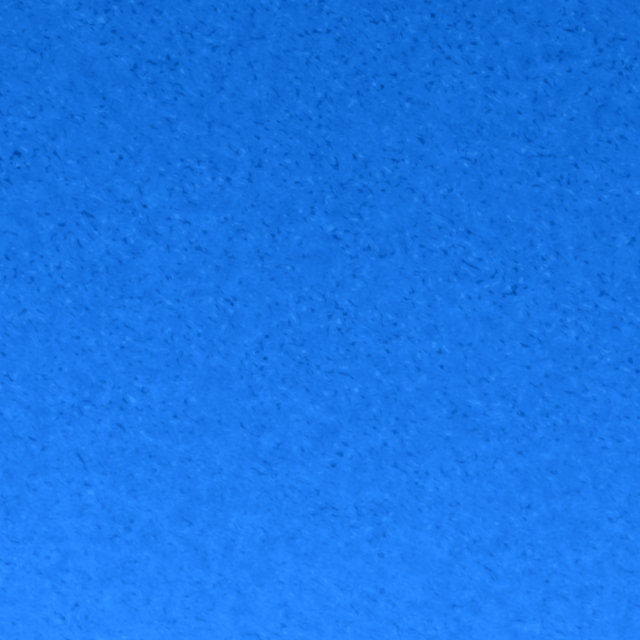
Reproduce this texture procedurally as a WebGL 1 fragment shader.

```glsl
precision highp float;

// A soft blue sky-like gradient, deep at the top and bright at the lower left,
// covered with fine slanted grain. Stretched gradient noise is thresholded into
// dark and pale flecks over a softer mottle, with strength varying in patches.

uniform vec2 u_resolution;

const vec3 DEEP_BLUE = vec3(0.068, 0.418, 0.838);
const vec3 BRIGHT_BLUE = vec3(0.148, 0.526, 1.0);
const vec3 DARK_FLECK = vec3(-0.055, -0.085, -0.12);
const vec3 PALE_FLECK = vec3(0.06, 0.065, 0.05);
const vec3 MOTTLE_TINT = vec3(0.035, 0.05, 0.06);

// Sine-free hash: a random vector from -1 to 1 per lattice point
vec2 hashVector(vec2 cell) {
  vec3 q = fract(cell.xyx * vec3(0.1031, 0.1030, 0.0973));
  q += dot(q, q.yzx + 33.33);
  return fract((q.xx + q.yz) * q.zy) * 2.0 - 1.0;
}

// Smooth gradient noise centred on zero
float gradientNoise(vec2 p) {
  vec2 cell = floor(p);
  vec2 f = fract(p);
  vec2 w = f * f * f * (f * (f * 6.0 - 15.0) + 10.0);
  vec2 e = vec2(1.0, 0.0);
  float a = dot(hashVector(cell), f);
  float b = dot(hashVector(cell + e.xy), f - e.xy);
  float c = dot(hashVector(cell + e.yx), f - e.yx);
  float d = dot(hashVector(cell + e.xx), f - e.xx);
  return mix(mix(a, b, w.x), mix(c, d, w.x), w.y);
}

// Noise stretched along a direction; density is cells along and across it
float slantedNoise(vec2 p, float angle, vec2 density, vec2 seed) {
  vec2 along = vec2(cos(angle), sin(angle));
  vec2 across = vec2(-along.y, along.x);
  return gradientNoise(vec2(dot(p, along), dot(p, across)) * density + seed);
}

// Backdrop: brightness rises downwards and a little to the left
vec3 backdrop(vec2 uv) {
  float depth = 1.0 - uv.y - 0.13 * (uv.x - 0.5);
  float clouds = gradientNoise(uv * 5.0 + 11.0) + 0.7 * gradientNoise(uv * 12.0 + 47.0);
  float light = 0.01 + 0.64 * depth + 0.34 * depth * depth + 0.09 * clouds;
  return mix(DEEP_BLUE, BRIGHT_BLUE, light);
}

// Soft mottle a few flecks wide
float mottle(vec2 p) {
  float wide = slantedNoise(p, -0.5, vec2(22.0, 30.0), vec2(260.0, 170.0));
  float narrow = slantedNoise(p, -0.6, vec2(44.0, 60.0), vec2(350.0, 480.0));
  return 0.7 * wide + narrow;
}

// Adds the dark and pale lobes of one grain field
vec3 flecks(float grain, float strength) {
  float dark = smoothstep(0.13, 0.56, -grain);
  float pale = smoothstep(0.16, 0.60, grain);
  return (DARK_FLECK * dark + PALE_FLECK * pale) * strength;
}

void main() {
  vec2 uv = gl_FragCoord.xy / u_resolution;
  vec2 p = gl_FragCoord.xy / min(u_resolution.x, u_resolution.y);

  // A slight warp keeps the grain from running in straight rows
  vec2 warp = vec2(gradientNoise(p * 23.0 + 5.0), gradientNoise(p * 23.0 + 71.0));
  vec2 q = p + 0.004 * warp;

  float coarse = slantedNoise(q, -0.52, vec2(74.0, 106.0), vec2(200.0, 310.0));
  float steep = slantedNoise(q, -0.85, vec2(92.0, 122.0), vec2(420.0, 530.0));
  float fine = slantedNoise(q, -0.40, vec2(135.0, 180.0), vec2(640.0, 150.0));

  // Grain thins out in patches and towards the bright lower edge
  float patches = gradientNoise(p * 13.0 + 90.0) + 0.7 * gradientNoise(p * 31.0 + 130.0);
  float strength = mix(0.65, 1.05, smoothstep(0.0, 0.6, uv.y));
  strength *= clamp(0.95 + patches, 0.35, 1.5);

  vec3 color = backdrop(uv);
  color += MOTTLE_TINT * mottle(q);
  color += flecks(coarse, strength);
  color += flecks(steep, 0.8 * strength);
  color += vec3(0.03, 0.038, 0.04) * fine;

  gl_FragColor = vec4(clamp(color, 0.0, 1.0), 1.0);
}
```
